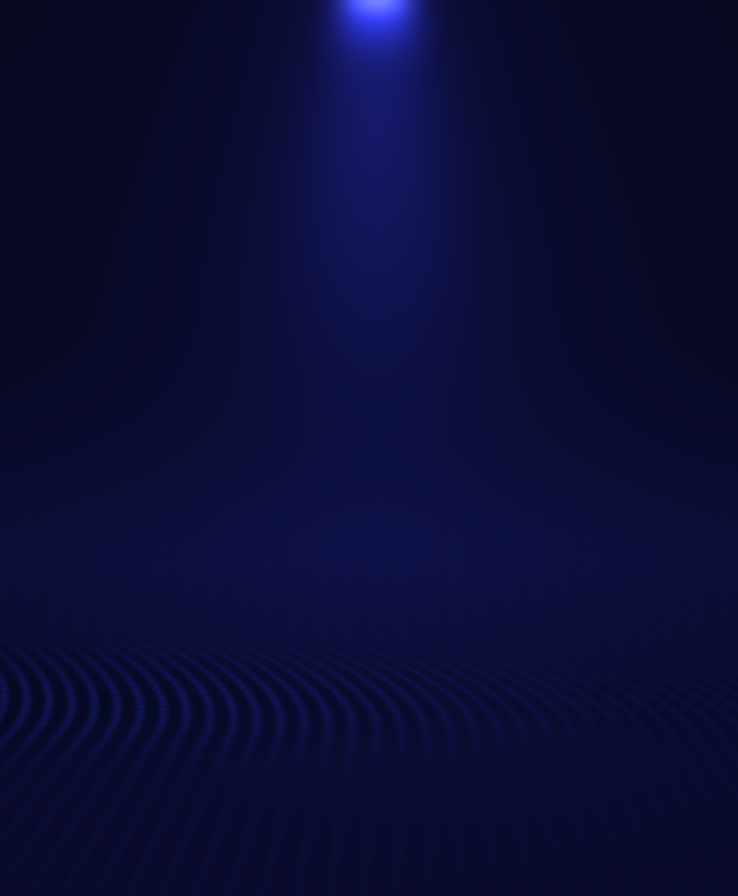
This background is drawn by a WebGL 2 fragment shader. Its source:

```glsl
#version 300 es
precision highp float;

uniform vec2 u_resolution;
out vec4 fragColor;

#define TINT vec3(0.20, 0.24, 1.0)
#define LAMP_X 0.511
#define AMBIENT 0.134
#define BEAM_POWER 0.22
#define FLARE_POWER 0.64
#define HORIZON 0.36
#define VANISH vec2(0.462, 0.66)
#define STRIPE_PITCH 0.057
#define STRIPE_BEND 11.5
#define STRIPE_POWER 0.19
#define DOT_PITCH 0.0065

const float TAU = 6.2831853;

float bell(float x, float width) {
    float t = x / width;
    return exp(-t * t);
}

// Spotlight: broad halo, narrow cone and hot flare, by distance below the lamp
float spotlight(float x, float drop) {
    float halo = 0.083 * bell(x, 0.17 + 0.34 * drop) * bell(drop, 0.8);
    float cone = BEAM_POWER * bell(x, 0.05 + 0.2 * drop) * bell(drop, 0.38);
    float spread = x / (0.042 + 0.15 * drop);
    float flare = FLARE_POWER * exp(-pow(abs(spread), 2.6)) * bell(drop, 0.046);
    return halo + cone + flare;
}

// Soft haze around the horizon, over a floor that dims toward the viewer
float haze(float x, float y) {
    float glow = bell(y - 0.38, 0.09) * (0.014 + 0.022 * bell(x, 0.32));
    float ground = 0.055 * (1.0 - smoothstep(0.30, 0.66, y)) * smoothstep(-0.4, 0.3, y);
    float shade = 0.012 * (1.0 - smoothstep(HORIZON - 0.035, HORIZON + 0.015, y));
    return glow + ground - shade;
}

// Fanned stripes that sweep to the left as they recede, built of fine dots
float ripples(vec2 p, float across) {
    float pitch = STRIPE_PITCH * (VANISH.y - p.y);
    float lift = max(p.y - 0.18, 0.0);
    float phase = (p.x - VANISH.x + STRIPE_BEND * lift * lift) / pitch + 0.49;
    float wave = cos(TAU * phase);
    float crest = wave * 0.45 + 0.24 * wave * wave - 0.08;

    float row = p.y / DOT_PITCH + 0.5 * floor(phase + 0.5);
    float dots = 1.0 + 0.25 * cos(TAU * row) * smoothstep(0.0, 0.8, wave);

    float fade = bell(p.y - 0.218, 0.05) + 0.16 * (1.0 - smoothstep(0.08, 0.24, p.y));
    float side = mix(1.0, 0.28, smoothstep(0.15, 0.85, across));
    return STRIPE_POWER * crest * dots * fade * side;
}

// Faint layered-sine weave on the far floor
float weave(vec2 p) {
    float sum = 0.0;
    float gain = 0.5;
    vec2 q = p * vec2(210.0, 330.0);
    for (int i = 0; i < 3; i++) {
        sum += gain * sin(q.x + 1.7 * sin(q.y)) * sin(q.y);
        q = mat2(0.8, 0.6, -0.6, 0.8) * q * 1.35;
        gain *= 0.6;
    }
    return 0.014 * sum * bell(p.y - 0.33, 0.08);
}

void main() {
    vec2 uv = gl_FragCoord.xy / u_resolution;
    float aspect = u_resolution.x / u_resolution.y;
    vec2 p = vec2(uv.x * aspect, uv.y);
    float x = (uv.x - LAMP_X) * aspect;
    float drop = 1.0 - uv.y;

    float light = AMBIENT + spotlight(x, drop) + haze(x, uv.y);
    light += ripples(p, uv.x) + weave(p);

    // White heart of the lamp
    vec3 color = TINT * max(light, 0.0);
    color += vec3(0.25) * bell(x, 0.03) * bell(drop, 0.016);
    fragColor = vec4(clamp(color, 0.0, 1.0), 1.0);
}
```
